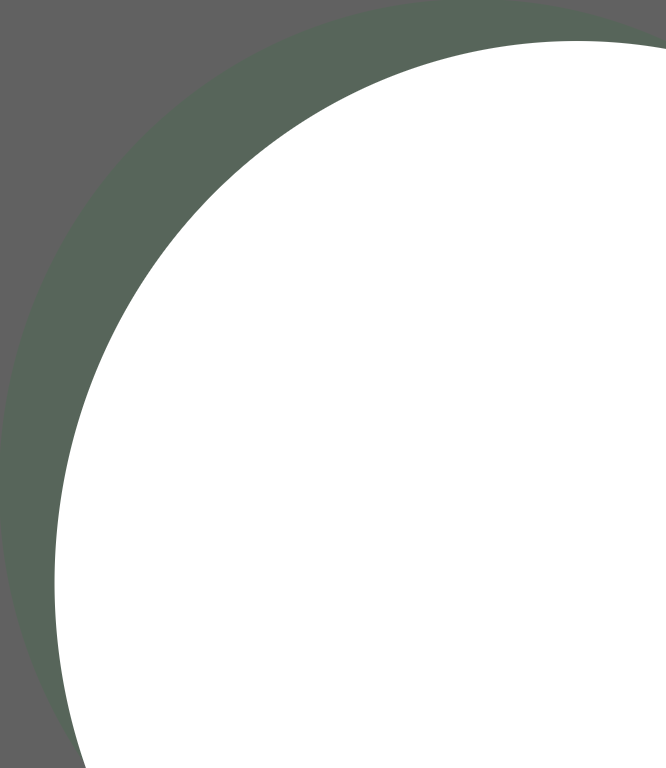
This background is drawn by a Shadertoy shader. Its source:

```glsl
// A large white disc over an offset green disc on a grey ground.

// Centres and radii in units of the canvas height
#define GREEN_CENTRE vec2(0.6159, 0.3685)
#define GREEN_RADII  vec2(0.6172, 0.6328)
#define WHITE_CENTRE vec2(0.7513, 0.2409)
#define WHITE_RADII  vec2(0.6803, 0.7057)

#define GREY  vec3(0.380)
#define GREEN vec3(0.343, 0.396, 0.353)
#define WHITE vec3(1.0)

// Coverage of a near-circular ellipse, smoothed over one pixel
float ellipseMask(vec2 point, vec2 centre, vec2 radii, float pixel) {
    float dist = (length((point - centre) / radii) - 1.0) * min(radii.x, radii.y);
    return clamp(0.5 - dist / pixel, 0.0, 1.0);
}

void mainImage(out vec4 fragColor, in vec2 fragCoord) {
    vec2 point = fragCoord / iResolution.y;
    float pixel = 1.0 / iResolution.y;

    // Layers from back to front
    vec3 color = GREY;
    color = mix(color, GREEN, ellipseMask(point, GREEN_CENTRE, GREEN_RADII, pixel));
    color = mix(color, WHITE, ellipseMask(point, WHITE_CENTRE, WHITE_RADII, pixel));

    fragColor = vec4(color, 1.0);
}
```
